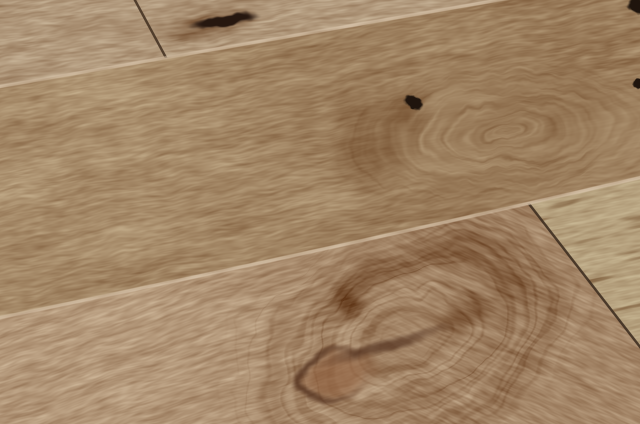
A WebGL 1 fragment shader for this texture:

```glsl
precision highp float;
// Oak floorboards seen at a slant, with knots, swirling grain and pale seams.
uniform vec2 u_resolution;

vec2 gradient(vec2 cell) {
  vec2 k = vec2(dot(cell, vec2(127.1, 311.7)), dot(cell, vec2(269.5, 183.3)));
  return fract(sin(k) * 43758.55) * 2.0 - 1.0;
}

float noise(vec2 p) {
  vec2 i = floor(p), f = fract(p);
  vec2 s = f * f * f * (f * (f * 6.0 - 15.0) + 10.0);
  vec2 e = vec2(1.0, 0.0);
  float low = mix(dot(gradient(i), f), dot(gradient(i + e), f - e), s.x);
  float high = mix(dot(gradient(i + e.yx), f - e.yx), dot(gradient(i + 1.0), f - 1.0), s.x);
  return mix(low, high, s.y);
}

vec2 turn(vec2 p, float angle) {
  float c = cos(angle), s = sin(angle);
  return vec2(c * p.x + s * p.y, c * p.y - s * p.x);
}

vec2 warp(vec2 p) {
  return vec2(noise(p), noise(p + 37.0)) + 0.4 * vec2(noise(p * 2.7 + 11.0), noise(p * 2.7 + 71.0));
}

// Radius of an ellipse, measured on its short axis
float oval(vec2 p, vec2 centre, float angle, float aspect) {
  return length(turn(p - centre, angle) / vec2(aspect, 1.0));
}

float spot(vec2 p, vec2 centre, float angle, float aspect, float radius) {
  return 1.0 - smoothstep(0.15 * radius, radius, oval(p, centre, angle, aspect));
}

// Streaks along x: broad bands, fibres and fine pores
float fibre(vec2 q) {
  return 0.5 * noise(q * vec2(4.0, 38.0)) + 0.65 * noise(q * vec2(15.0, 105.0))
       + 0.5 * noise(q * vec2(32.0, 190.0) + 9.0);
}

// Thin dark growth lines at uneven radii
float growthLines(float radius, vec2 p) {
  float bands = noise(vec2(radius * 42.0, 2.0 * p.x + p.y));
  return 1.0 - smoothstep(0.0, 0.16, abs(bands));
}

vec3 wood(float tone) {
  return mix(vec3(0.47, 0.33, 0.21), vec3(0.77, 0.69, 0.58), clamp(tone, -0.3, 1.15));
}

vec3 topPlank(vec2 p, float side) {
  float tone = 0.72 + 0.55 * fibre(turn(p + 0.01 * warp(p * 7.0), 0.14) + step(0.0, side) * 3.0);
  vec2 w = p + 0.012 * warp(p * 22.0);
  float inside = step(0.0, side);
  tone -= inside * 0.55 * spot(w, vec2(0.49, 0.94), 0.24, 3.6, 0.045);
  vec3 color = wood(tone);
  float core = spot(w, vec2(0.53, 0.95), 0.17, 5.0, 0.022);
  return mix(color, vec3(0.15, 0.09, 0.06), inside * smoothstep(0.1, 0.65, core));
}

vec3 middlePlank(vec2 p) {
  vec2 w = p + 0.03 * warp(p * 8.0) + 0.008 * warp(p * 28.0);
  float swirl = oval(w, vec2(1.2, 0.69), 0.08, 2.5);
  float near = 1.0 - smoothstep(0.11, 0.19, swirl);
  float straight = fibre(turn(p + 0.012 * warp(p * 6.0), 0.19));
  float curved = fibre(vec2(0.6 * w.x, swirl));
  float tone = 0.62 - 0.14 * smoothstep(0.2, 1.0, p.x) + 0.5 * mix(straight, curved, 0.7 * near);
  tone += 0.22 * noise(turn(p, 0.19) * vec2(3.0, 9.0));
  tone -= 0.14 * near * growthLines(swirl, p);
  tone -= 0.26 * spot(w, vec2(0.86, 0.65), 1.9, 1.9, 0.1);
  tone -= 0.25 * spot(w, vec2(0.95, 0.74), 0.5, 1.4, 0.07);
  vec3 color = wood(tone) * vec3(0.995, 0.985, 0.94);
  vec2 ragged = p + 0.009 * warp(p * 45.0);
  float holes = spot(ragged, vec2(0.975, 0.758), -0.5, 1.6, 0.02)
              + spot(ragged, vec2(1.505, 0.985), -0.4, 1.5, 0.025)
              + spot(ragged, vec2(1.505, 0.803), 0.0, 1.3, 0.014);
  return mix(color, vec3(0.12, 0.08, 0.05), smoothstep(0.1, 0.6, holes));
}

vec3 lowerPlank(vec2 p) {
  vec2 w = p + 0.055 * warp(p * 5.0) + 0.012 * warp(p * 17.0);
  float rings = oval(w, vec2(0.97, 0.2), 0.45, 1.55);
  float near = smoothstep(0.03, 0.08, rings) * (1.0 - smoothstep(0.2, 0.34, rings));
  float right = smoothstep(0.75, 1.1, p.x);
  float grain = mix(fibre(turn(p + 0.01 * warp(p * 5.0), 0.31)), fibre(turn(p, -0.42)), right);
  float tone = 0.78 - 0.2 * smoothstep(0.3, 0.9, p.x) + 0.55 * grain;
  tone += near * (0.5 * noise(vec2(rings * 24.0, p.x * 2.0)) - 0.2 * growthLines(rings, p));
  // Dark hood over the knot and smoky smudges inside it
  tone -= 0.4 * smoothstep(0.05, 0.0, abs(rings - 0.18)) * smoothstep(0.18, 0.34, p.y);
  tone -= 0.5 * spot(w, vec2(0.83, 0.275), -0.5, 1.7, 0.05);
  tone -= 0.45 * spot(w, vec2(1.09, 0.26), 0.5, 1.8, 0.05);
  vec3 color = wood(tone) * vec3(1.0, 0.975, 0.96);
  // Reddish heart with a dark rim and a split
  vec2 k = p + 0.02 * warp(p * 13.0);
  float heart = oval(k, vec2(0.79, 0.115), 0.25, 1.55);
  color = mix(color, vec3(0.56, 0.37, 0.24), 0.65 * (1.0 - smoothstep(0.03, 0.075, heart)));
  float rim = (1.0 - smoothstep(0.0, 0.012, abs(heart - 0.057))) * (1.0 - smoothstep(0.72, 0.9, p.x));
  float split = spot(k, vec2(0.91, 0.185), 0.27, 9.0, 0.022);
  return mix(color, vec3(0.3, 0.17, 0.1), clamp(0.7 * rim + 0.65 * split, 0.0, 0.8));
}

vec3 rightPlank(vec2 p) {
  vec2 q = turn(p, 0.2);
  float streaks = smoothstep(0.12, 0.4, noise(q * vec2(6.0, 62.0)));
  return wood(0.86 + 0.45 * fibre(q) - 0.5 * streaks) * vec3(0.98, 0.99, 0.94);
}

float line(float d, float width) {
  return 1.0 - smoothstep(0.3 * width, width, abs(d));
}

void main() {
  vec2 p = gl_FragCoord.xy / u_resolution.y;
  // Signed distances to the long seams and the short end joints
  float upperSeam = 0.985 * (p.y - 0.796 - 0.1735 * p.x);
  float lowerSeam = 0.975 * (p.y - 0.251 - p.x * (0.205 + 0.009 * p.x));
  float upperJoint = dot(p - vec2(0.392, 0.863), vec2(0.88, 0.475));
  float lowerJoint = dot(p - vec2(1.247, 0.52), vec2(0.79, 0.613));
  float above = smoothstep(-0.002, 0.002, upperSeam);
  float below = smoothstep(0.002, -0.002, lowerSeam);

  vec3 upper = mix(topPlank(p, upperJoint), vec3(0.25, 0.18, 0.12), 0.85 * line(upperJoint, 0.0045));
  vec3 lower = mix(lowerPlank(p), rightPlank(p), smoothstep(-0.002, 0.002, lowerJoint));
  lower = mix(lower, vec3(0.22, 0.16, 0.11), 0.85 * line(lowerJoint, 0.0045));
  vec3 color = mix(mix(middlePlank(p), upper, above), lower, below);

  float seam = max(line(upperSeam, 0.006), line(lowerSeam, 0.006));
  float wear = 0.75 + 0.5 * noise(p * vec2(14.0, 3.0));
  color = mix(color, vec3(0.83, 0.75, 0.65), clamp(seam * wear, 0.0, 1.0));
  gl_FragColor = vec4(color, 1.0);
}
```
